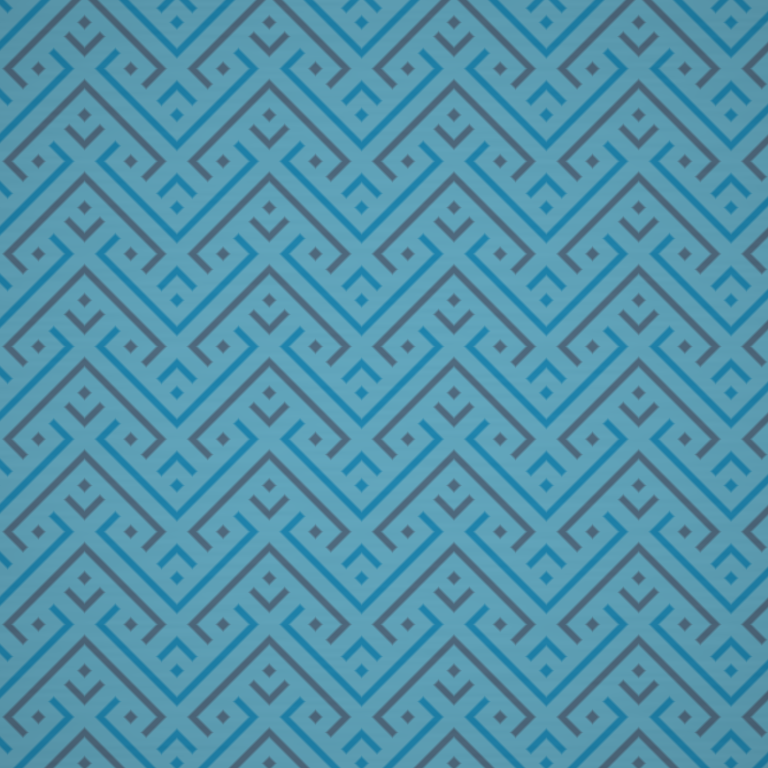
Write a three.js fragment shader that draws this pattern.

```glsl
// Nested zigzag bands of hooked grey and blue chevrons with diamonds on a soft teal ground.
varying vec2 vUv;

const vec2 CELL = vec2(0.2405, 0.1206);     // one repeat, in canvas units
const vec2 GRID = vec2(12.0, 6.0);          // drawing units per repeat
const vec2 APEX = vec2(0.5911, 0.6493);     // tip of one grey chevron
const float HALF_LINE = 0.215;              // half stroke width, drawing units
const float DIAMOND = 0.43;                 // half diagonal of a diamond
const float SOFTNESS = 0.11;                // edge blur, drawing units
const float INNER_TIP = 3.92;               // depth of the small inner chevron
const vec3 GROUND = vec3(0.355, 0.605, 0.688);
const vec3 BLUE = vec3(0.115, 0.485, 0.635);
const vec3 GREY = vec3(0.290, 0.388, 0.462);
const float CENTRE_GAIN = 1.07;
const float EDGE_FALLOFF = 0.27;
const float STREAK = 0.014;                 // strength of the faint woven streaks

float hash(vec2 p) {
  vec3 h = fract(vec3(p.xyx) * 0.1031);
  h += dot(h, h.yzx + 33.33);
  return fract((h.x + h.y) * h.z);
}

float valueNoise(vec2 p) {
  vec2 i = floor(p);
  vec2 f = fract(p);
  f = f * f * (3.0 - 2.0 * f);
  return mix(mix(hash(i), hash(i + vec2(1.0, 0.0)), f.x),
             mix(hash(i + vec2(0.0, 1.0)), hash(i + vec2(1.0, 1.0)), f.x), f.y);
}

// Straight stroke with square caps, so that joined strokes form mitres
float stroke(vec2 p, vec2 a, vec2 b) {
  vec2 along = normalize(b - a);
  vec2 r = p - 0.5 * (a + b);
  vec2 local = abs(vec2(dot(r, along), dot(r, vec2(-along.y, along.x))));
  return max(local.x - 0.5 * length(b - a), local.y) - HALF_LINE;
}

float diamond(vec2 p, vec2 centre) {
  vec2 r = abs(p - centre);
  return (r.x + r.y - DIAMOND) * 0.7071;
}

// Hooked chevron with its inner chevron and diamond; x is mirrored, y runs from the tip
float chevron(vec2 p) {
  float d = stroke(p, vec2(0.0), vec2(5.0));
  d = min(d, stroke(p, vec2(5.0), vec2(4.0, 6.0)));
  d = min(d, stroke(p, vec2(0.0, INNER_TIP), vec2(1.0, INNER_TIP - 1.0)));
  return min(d, diamond(p, vec2(0.0, 2.0)));
}

// Fold into one mirrored repeat
vec2 foldCell(vec2 p) {
  return vec2(abs(mod(p.x + 0.5 * GRID.x, GRID.x) - 0.5 * GRID.x), mod(p.y, GRID.y));
}

float coverage(float d) {
  return 1.0 - smoothstep(-SOFTNESS, SOFTNESS, d);
}

void main() {
  vec2 p = (vUv - APEX) / CELL * GRID;
  p.y = -p.y;

  // Blue chevrons are the grey ones turned upside down, half a repeat aside
  vec2 greyCell = foldCell(p);
  vec2 blueCell = foldCell(vec2(p.x - 6.0, 4.0 - p.y));
  float greyShape = diamond(greyCell, vec2(3.0, 5.0));
  float blueShape = 100.0;
  for (int k = -1; k <= 1; k++) {
    vec2 shift = vec2(0.0, float(k) * GRID.y);
    greyShape = min(greyShape, chevron(greyCell + shift));
    blueShape = min(blueShape, chevron(blueCell + shift));
  }

  vec3 colour = mix(GROUND, BLUE, coverage(blueShape));
  colour = mix(colour, GREY, coverage(greyShape));

  // Centre glow and faint horizontal streaks
  vec2 fromCentre = vUv - 0.5;
  colour *= CENTRE_GAIN - EDGE_FALLOFF * dot(fromCentre, fromCentre);
  colour += STREAK * (valueNoise(vUv * vec2(14.0, 190.0)) - 0.5);

  gl_FragColor = vec4(colour, 1.0);
}
```
